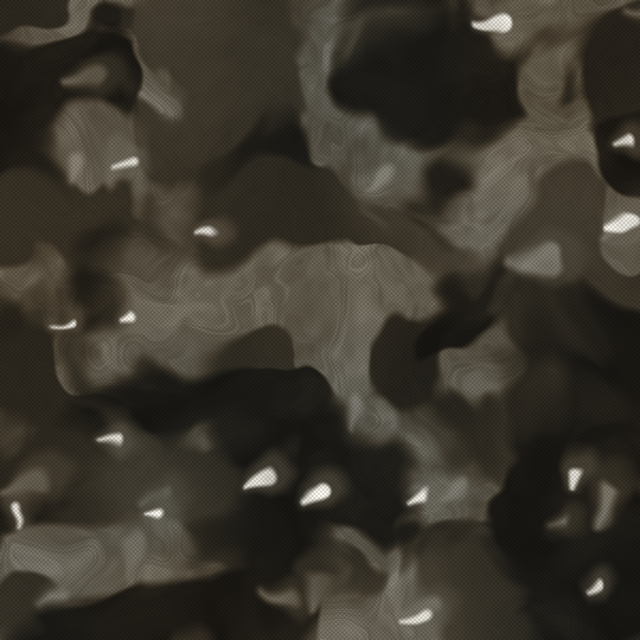
A Shadertoy shader for this texture:

```glsl
// Murky umber paint: soft-edged light and dark patches from warped noise,
// broken brush hairs inside them, scattered pale dabs with smeared tails,
// and a fine woven grain over everything.

const vec3 SOOT   = vec3(0.075, 0.068, 0.055);
const vec3 SHADOW = vec3(0.120, 0.110, 0.090);
const vec3 UMBER  = vec3(0.200, 0.180, 0.140);
const vec3 EARTH  = vec3(0.280, 0.250, 0.200);
const vec3 STONE  = vec3(0.360, 0.340, 0.290);
const vec3 ASH    = vec3(0.500, 0.480, 0.435);
const vec3 CHALK  = vec3(0.940, 0.930, 0.900);

float hash(vec2 p, float seed) {
    vec3 q = fract(vec3(p.xyx + seed * 17.31) * 0.1031);
    q += dot(q, q.yzx + 33.33);
    return fract((q.x + q.y) * q.z);
}

float noise(vec2 p, float seed) {
    vec2 i = floor(p), f = fract(p);
    f = f * f * f * (f * (f * 6.0 - 15.0) + 10.0);
    float low  = mix(hash(i, seed), hash(i + vec2(1, 0), seed), f.x);
    float high = mix(hash(i + vec2(0, 1), seed), hash(i + vec2(1, 1), seed), f.x);
    return mix(low, high, f.y);
}

float fbm(vec2 p, float seed) {
    return 0.70 * noise(p, seed) + 0.22 * noise(p * 2.1 + 5.3, seed + 1.0)
         + 0.08 * noise(p * 4.3 + 9.1, seed + 2.0);
}

vec2 warp(vec2 p, float scale, float amount, float seed) {
    vec2 offset = vec2(noise(p * scale, seed), noise(p * scale, seed + 1.0));
    return p + amount * (offset - 0.5);
}

// Patch mask whose edge wanders between crisp and smeared
float patchMask(vec2 p, vec2 scale, float level, float seed) {
    float smear = noise(p * 7.0, seed + 7.0);
    float width = mix(0.03, 0.17, smear * smear);
    return smoothstep(level - width, level + width, fbm(p * scale, seed));
}

vec3 ramp(float t) {
    vec3 c = mix(SOOT, SHADOW, clamp(t / 0.14, 0.0, 1.0));
    c = mix(c, UMBER, clamp((t - 0.14) / 0.26, 0.0, 1.0));
    c = mix(c, EARTH, clamp((t - 0.40) / 0.20, 0.0, 1.0));
    c = mix(c, STONE, clamp((t - 0.60) / 0.20, 0.0, 1.0));
    return mix(c, ASH, clamp((t - 0.80) / 0.25, 0.0, 1.0));
}

// Tapered stroke along x: negative inside
float strokeDistance(vec2 p, float halfLength, float radius) {
    float along = clamp(p.x / halfLength, -1.0, 1.0);
    return length(p - vec2(along * halfLength, 0.0)) - radius * (0.75 + 0.35 * along);
}

// Scattered dabs: x = solid body, y = faint smear around it
vec2 dabs(vec2 p, float cells, float share, float size, float edge, float seed) {
    vec2 home = floor(p * cells);
    vec2 cover = vec2(0.0);
    for (int y = -1; y <= 1; y++)
    for (int x = -1; x <= 1; x++) {
        vec2 cell = home + vec2(x, y);
        if (hash(cell, seed) > share) continue;
        vec2 jitter = vec2(hash(cell, seed + 1.0), hash(cell, seed + 2.0));
        float pick = hash(cell, seed + 3.0);
        float angle = pick > 0.82 ? 1.35 : mix(-0.15, 0.75, pick);
        float grow = size * mix(0.6, 1.2, hash(cell, seed + 4.0));
        vec2 d = p - (cell + 0.15 + 0.7 * jitter) / cells;
        float c = cos(angle), s = sin(angle);
        d = vec2(c * d.x + s * d.y, c * d.y - s * d.x);
        float dist = strokeDistance(d, grow, grow * mix(0.4, 0.75, jitter.y));
        float body = 1.0 - smoothstep(-edge, edge, dist);
        float tail = 1.0 - smoothstep(0.0, 0.024, dist - 0.3 * d.x);
        cover = max(cover, vec2(body, tail));
    }
    return cover;
}

// Fine crossed threads, faded out where pixels cannot resolve them
float weave(vec2 p, float threads, float height) {
    vec2 wave = sin(6.2831853 * threads * p);
    return wave.x * wave.y * smoothstep(2.0, 3.2, height / threads);
}

void mainImage(out vec4 fragColor, in vec2 fragCoord) {
    vec2 uv = fragCoord / iResolution.y;
    vec2 p = warp(uv, 7.0, 0.085, 3.0);
    p = warp(p, 17.0, 0.030, 8.0);

    // Broad tone, then light patches, then dark patches over them
    float tone = 0.38 + 0.40 * (noise(p * 4.5, 12.0) - 0.5);
    float shade = fbm(p * 13.0, 20.0);
    float light = patchMask(p, vec2(8.0, 9.0), 0.54, 30.0);
    float dark = patchMask(p, vec2(7.0, 8.0), 0.56, 50.0);
    tone = mix(tone, 0.84 + 0.42 * (shade - 0.5), 0.92 * light);
    tone = mix(tone, 0.07 + 0.20 * (shade - 0.5), 0.92 * dark);

    // Broken brush hairs follow the shading, strongest in the light paint
    float hairs = noise(vec2(shade * 32.0, (uv.x + uv.y) * 14.0), 60.0) - 0.5;
    float mottle = noise(p * 55.0, 64.0) - 0.5;
    tone += (0.09 * hairs + 0.07 * mottle) * (0.35 + light) * (1.0 - 0.7 * dark);

    // Dull grey strokes, then chalk highlights
    vec2 q = warp(uv, 28.0, 0.018, 70.0);
    vec2 dull = dabs(q, 6.5, 0.38, 0.024, 0.009, 80.0);
    vec2 bright = dabs(q, 7.0, 0.34, 0.0165, 0.005, 90.0);
    tone = mix(tone, 0.74, 0.45 * dull.y);
    tone = mix(tone, 0.98 + 0.5 * (shade - 0.5), 0.85 * dull.x);
    tone = mix(tone, 0.88, 0.55 * bright.y);

    vec3 color = ramp(tone);
    float tint = noise(uv * 3.5, 100.0) - 0.5;
    color *= 1.0 + tint * vec3(0.07, -0.01, -0.10);
    float glint = bright.x * mix(0.75, 1.0, noise(uv * 40.0, 110.0));
    color = mix(color, CHALK, glint);
    color *= 1.0 + 0.13 * weave(uv, 150.0, iResolution.y);
    fragColor = vec4(color, 1.0);
}
```
